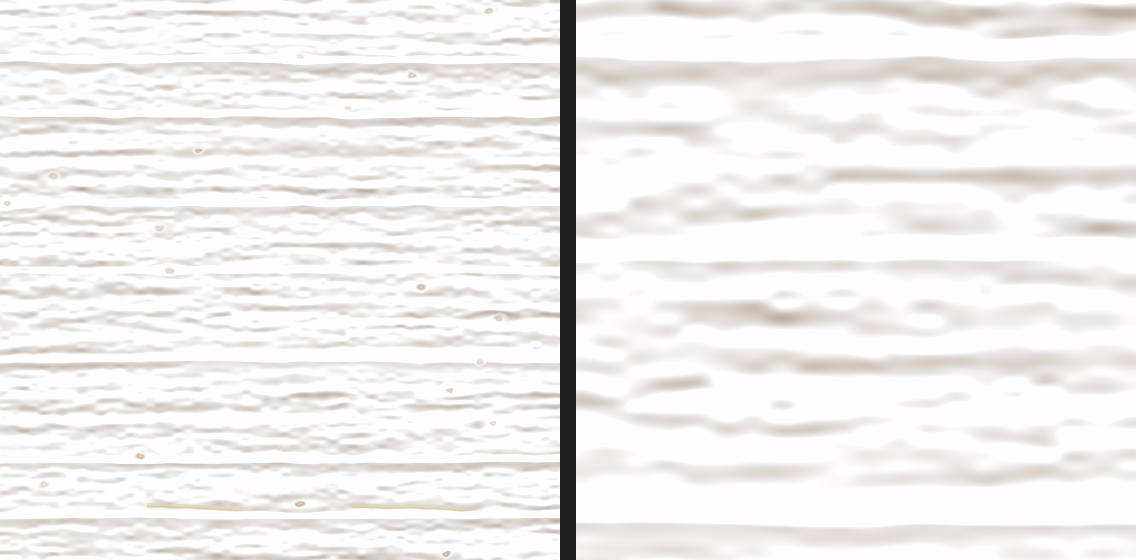
Left: the whole. Right: its middle third, enlarged.
Give the GLSL for this texture, as a three.js fragment shader.

```glsl
// Whitewashed wood: pale grey horizontal grain on white, with a few long seams,
// small tan knots that bend the grain, and two thin yellowish cracks.
// Stretched line noise is summed, normalised and turned into shade by a curve.

varying vec2 vUv;

const vec3 PAINT = vec3(1.0, 0.994, 0.993);
const vec3 COOL_INK = vec3(0.95, 1.0, 1.03);    // light absorbed by faint grain
const vec3 WARM_INK = vec3(0.86, 1.0, 1.15);    // light absorbed by deep grain
const vec3 KNOT_COLOR = vec3(0.75, 0.68, 0.57);
const vec3 CRACK_COLOR = vec3(0.87, 0.83, 0.72);

const vec2 BAND_FREQ = vec2(1.5, 17.0);
const vec2 ROW_FREQ = vec2(2.2, 76.0);
const vec2 STREAK_FREQ = vec2(20.0, 98.0);
const vec2 WISP_FREQ = vec2(58.0, 135.0);
const vec4 LAYER_WEIGHTS = vec4(0.16, 0.75, 0.62, 0.45);
const float NOISE_DEVIATION = 0.2145;           // of one value noise layer
const float LINE_GAIN = 1.286;                  // deviation of lines over noise

const float SHADE_START = -0.12;                // grain level where white ends
const float SHADE_GAIN = 0.098;
const float SHADE_CURVE = 0.85;

const int SEAMS = 7;
const int KNOTS = 18;
const int CRACKS = 2;
const vec2 KNOT_RADIUS = vec2(0.0115, 0.0075);
const vec2 KNOT_REACH = vec2(0.040, 0.016);     // extent of the bent grain
const vec2 CRACK_START = vec2(0.26, 0.098);
const float CRACK_SPACING = 0.365;

float hash(vec2 p) {
  vec3 q = fract(vec3(p.xyx) * 0.1031);
  q += dot(q, q.yzx + 33.33);
  return fract((q.x + q.y) * q.z);
}

float noise(vec2 p) {
  vec2 cell = floor(p);
  vec2 f = fract(p);
  f = f * f * (3.0 - 2.0 * f);
  float low = mix(hash(cell), hash(cell + vec2(1.0, 0.0)), f.x);
  float high = mix(hash(cell + vec2(0.0, 1.0)), hash(cell + 1.0), f.x);
  return mix(low, high, f.y);
}

// Difference of neighbouring rows: thin alternating lines without broad blotches.
float lineNoise(vec2 p) {
  return (noise(p) - noise(p + vec2(0.0, 1.0))) / LINE_GAIN;
}

vec2 knotCenter(float id) {
  float row = (id + 0.15 + 0.7 * hash(vec2(id, 71.0))) / float(KNOTS);
  return vec2(hash(vec2(id, 37.0)), row);
}

// Pushes the grain apart around every knot.
vec2 bendAroundKnots(vec2 p) {
  float shift = 0.0;
  for (int i = 0; i < KNOTS; i++) {
    vec2 d = p - knotCenter(float(i));
    vec2 r = d / KNOT_REACH;
    shift -= 0.55 * d.y * exp(-dot(r, r));
  }
  return p + vec2(0.0, shift);
}

// Grain level in standard deviations around zero.
float grainLevel(vec2 p) {
  vec4 layers = vec4(noise(p * BAND_FREQ + 11.3) - 0.5, lineNoise(p * ROW_FREQ + 47.7),
                     lineNoise(p * STREAK_FREQ + 83.1), lineNoise(p * WISP_FREQ + 129.5));
  // Some boards hold long calm lines, others short broken wisps.
  float broken = mix(0.4, 1.5, noise(vec2(3.5, p.y * 14.0)));
  vec4 weights = LAYER_WEIGHTS * vec4(1.0, 1.0, broken, broken);
  float contrast = mix(0.75, 1.35, noise(p * vec2(2.0, 24.0) + 201.0));
  return contrast * dot(layers, weights) / (NOISE_DEVIATION * length(weights));
}

// A clean white ridge with a soft dark line beneath it.
float addSeams(float level, vec2 p) {
  for (int i = 0; i < SEAMS; i++) {
    float id = float(i);
    float seamY = (id + 0.2 + 0.6 * hash(vec2(id, 19.0))) / float(SEAMS);
    float strength = mix(0.55, 1.0, hash(vec2(id, 53.0)));
    float d = p.y - seamY;
    float edge = smoothstep(-0.002, 0.003, d);
    float ridge = edge * (1.0 - smoothstep(0.010, 0.015, d));
    float line = smoothstep(-0.019, -0.004, d) * (1.0 - edge);
    level = mix(level, 0.35 * level + 2.1, line * strength) - 4.0 * ridge * strength;
  }
  return level;
}

vec3 paintKnots(vec3 color, vec2 p) {
  for (int i = 0; i < KNOTS; i++) {
    float id = float(i);
    float size = mix(0.6, 1.05, hash(vec2(id, 91.0)));
    vec2 d = p - knotCenter(id) + 0.004 * (noise(p * 130.0) - 0.5);
    float r = length(d / (KNOT_RADIUS * size));
    color = mix(color, PAINT, 0.6 * (1.0 - smoothstep(1.0, 1.8, r)));
    float core = (1.0 - smoothstep(0.4, 1.1, r)) * mix(0.55, 1.0, smoothstep(0.0, 0.5, r));
    color = mix(color, KNOT_COLOR, core * mix(0.35, 0.95, hash(vec2(id, 23.0))));
  }
  return color;
}

vec3 paintCracks(vec3 color, vec2 p) {
  for (int i = 0; i < CRACKS; i++) {
    float id = float(i);
    vec2 d = p - CRACK_START - vec2(CRACK_SPACING * id, 0.0);
    float along = d.x / (0.20 + 0.045 * id);
    float across = d.y + 0.008 * along + 0.003 * (noise(vec2(p.x * 45.0, 7.0)) - 0.5);
    float ends = smoothstep(0.0, 0.02, along) * (1.0 - smoothstep(0.8, 1.0, along));
    float body = 1.0 - smoothstep(0.002, 0.0055, abs(across));
    vec3 tone = CRACK_COLOR - 0.08 * (1.0 - smoothstep(-0.003, 0.0, across));
    color = mix(color, tone, 0.85 * body * ends);
  }
  return color;
}

void main() {
  vec2 grainUv = bendAroundKnots(vUv);
  grainUv.y += 0.005 * (noise(vUv * vec2(5.0, 9.0)) - 0.5);
  grainUv.y += 0.004 * (noise(vUv * vec2(24.0, 32.0)) - 0.5);
  float level = addSeams(grainLevel(grainUv), grainUv);
  float shade = SHADE_GAIN * pow(max(level - SHADE_START, 0.0), SHADE_CURVE);
  float warmth = smoothstep(0.07, 0.2, shade + 0.06 * (noise(vUv * vec2(6.0, 20.0)) - 0.5));
  vec3 color = PAINT - shade * mix(COOL_INK, WARM_INK, warmth);
  color = paintCracks(paintKnots(color, vUv), vUv);
  gl_FragColor = vec4(color, 1.0);
}
```
